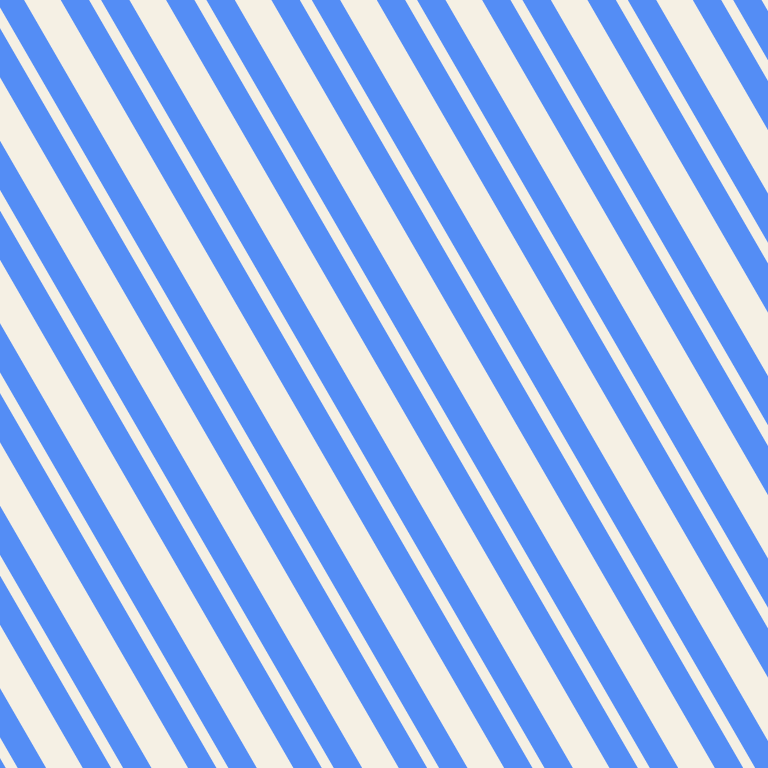
Reproduce this pattern procedurally as a Shadertoy shader.

```glsl
// Diagonal paired blue stripes, split by narrow and wide gaps, on cream.

#define STRIPE_ANGLE 30.0     // direction of the stripe normal, in degrees
#define PAIR_PERIOD  0.1188   // distance between neighbouring pairs
#define PAIR_OFFSET  0.0430   // shift of a pair from the canvas centre
#define STRIPE_WIDTH 0.0320
#define INNER_GAP    0.0135   // narrow gap inside a pair
#define BLUE         vec3(0.328, 0.553, 0.961)
#define CREAM        vec3(0.961, 0.941, 0.894)

// Signed distance to the nearest stripe; negative inside.
float stripePairDistance(vec2 p) {
    float angle = radians(STRIPE_ANGLE);
    float across = dot(p, vec2(cos(angle), sin(angle))) - PAIR_OFFSET;
    // Fold every repeat onto one pair centred at zero.
    float fromPair = abs((fract(across / PAIR_PERIOD + 0.5) - 0.5) * PAIR_PERIOD);
    float stripeCentre = 0.5 * (INNER_GAP + STRIPE_WIDTH);
    return abs(fromPair - stripeCentre) - 0.5 * STRIPE_WIDTH;
}

void mainImage(out vec4 fragColor, in vec2 fragCoord) {
    float canvasSize = min(iResolution.x, iResolution.y);
    vec2 p = (fragCoord - 0.5 * iResolution.xy) / canvasSize;

    // Coverage blended over one pixel at each edge.
    float coverage = clamp(0.5 - stripePairDistance(p) * canvasSize, 0.0, 1.0);
    fragColor = vec4(mix(CREAM, BLUE, coverage), 1.0);
}
```
